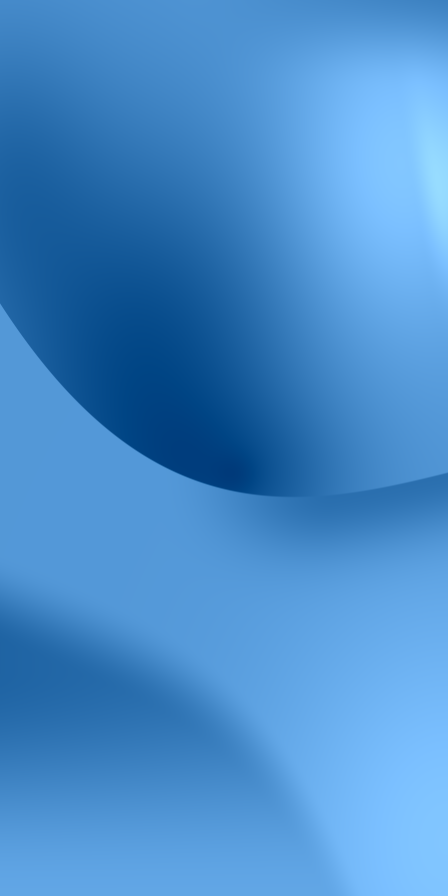
Give the GLSL for this background, as a WebGL 1 fragment shader.

```glsl
precision highp float;
// Smooth blue backdrop: a dark hanging curve with a bright sheen above a soft shaded fold.

uniform vec2 u_resolution;

// Soft elliptical spot, 1 at its centre
float glow(vec2 p, vec2 centre, vec2 radius) {
  vec2 d = (p - centre) / radius;
  return exp(-dot(d, d));
}

// Lower rim of the hanging curve
float rimHeight(float x) {
  return 1.323 + x * (-1.553 + x * (1.721 - 0.546 * x));
}

// Brightness offset of the hanging curve
float upperTone(vec2 p) {
  float tone = 0.01;
  // Shaded hollow, left flank and lower rim
  tone -= 0.31 * glow(p, vec2(0.33, 1.15), vec2(0.36, 0.50));
  tone -= 0.15 * glow(p, vec2(0.00, 1.62), vec2(0.22, 0.33));
  tone -= 0.13 * glow(p, vec2(0.54, 0.92), vec2(0.25, 0.18));
  tone -= 0.04 * glow(p, vec2(0.53, 0.94), vec2(0.05));
  // Light on the right, dimmed towards the top corner
  tone += 0.20 * glow(p, vec2(0.88, 1.62), vec2(0.26, 0.38));
  tone -= 0.15 * smoothstep(1.8, 2.02, p.y) * smoothstep(0.4, 0.95, p.x);
  // Narrow sheen with a crisp left side
  float sheenEdge = 0.90 + 0.17 * (1.78 - p.y);
  float sheenFade = exp(-pow(abs(p.y - 1.56) / 0.2, 2.0));
  tone += 0.11 * sheenFade * smoothstep(-0.015, 0.05, p.x - sheenEdge);
  return tone;
}

// Brightness offset of the ground below the rim
float lowerTone(vec2 p, float depth) {
  float tone = 0.015 + 0.18 * glow(p, vec2(1.0, 0.12), vec2(0.40, 0.55));
  // Shadow cast under the right part of the rim
  float shadow = exp(-depth * depth / 0.017);
  tone -= 0.18 * shadow * smoothstep(0.35, 0.75, p.x);
  // Fold, dark at its crest and light at its foot
  float crest = 0.685 - 0.4 * p.x - pow(p.x, 4.0);
  float shade = smoothstep(0.0, 0.5, p.y) * (1.0 - 0.4 * p.x);
  float fold = mix(0.07, -0.19, shade);
  return mix(tone, fold, smoothstep(-0.08, 0.12, crest - p.y));
}

void main() {
  // Width spans 0 to 1, height spans 0 to 2
  vec2 p = gl_FragCoord.xy / u_resolution * vec2(1.0, 2.0);
  float aboveRim = p.y - rimHeight(p.x);
  float softness = 1.2 / u_resolution.x;
  float cover = smoothstep(-softness, softness, aboveRim);
  float tone = mix(lowerTone(p, -aboveRim), upperTone(p), cover);
  vec3 midBlue = vec3(0.31, 0.58, 0.83);
  gl_FragColor = vec4(clamp(midBlue + tone, 0.0, 1.0), 1.0);
}
```
